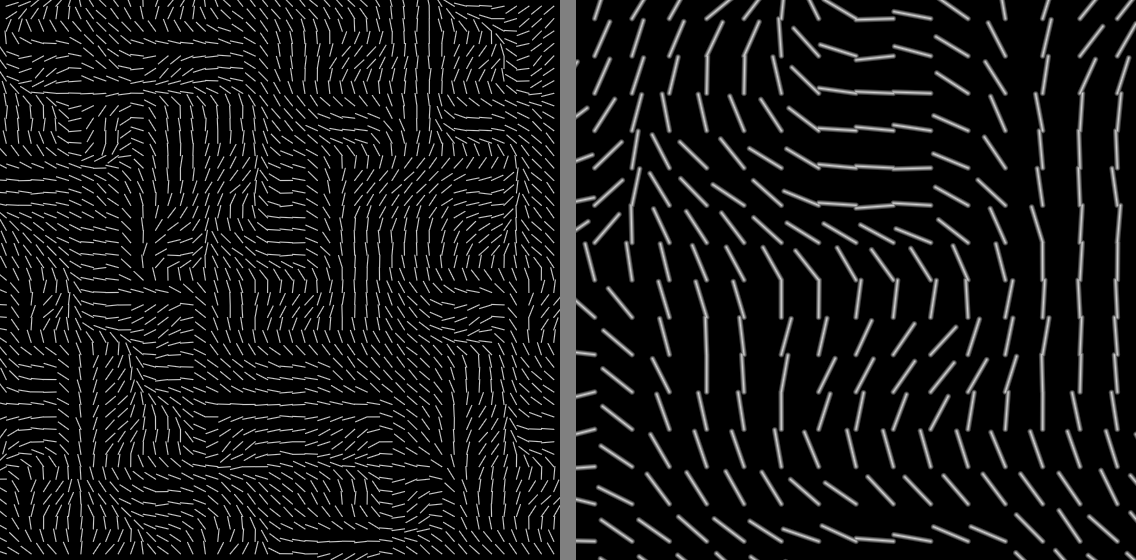
Left: the whole. Right: its middle third, enlarged.
Write a three.js fragment shader that draws this pattern.

```glsl
// Flow field of thin pale strokes on black: one stroke per grid point.
// Headings come from value noise whose vertices are snapped to eighth turns,
// so runs of parallel strokes form blocks, bands and sharp bends.

#define CELLS 45.0           // strokes across the canvas
#define STROKE_LENGTH 1.0    // in grid cells
#define HALF_WIDTH 0.044     // in grid cells
#define EDGE_SOFTNESS 0.088  // in grid cells
#define BLOCK_SIZE 5.0       // grid cells between noise vertices
#define HEADING_LEVELS 7.0   // number of snapped headings
#define HEADING_STEP 0.7854  // one eighth of a turn
#define WOBBLE 0.32          // random heading spread, radians
#define STROKE_COLOR vec3(0.82)

varying vec2 vUv;

float hash(vec2 p) {
  vec3 q = fract(vec3(p.xyx) * vec3(0.1031, 0.1030, 0.0973));
  q += dot(q, q.yzx + 33.33);
  return fract((q.x + q.y) * q.z);
}

// Heading at a noise vertex; averaging two hashes favours the middle levels
float vertexHeading(vec2 v) {
  float level = 0.5 * (hash(v + 17.0) + hash(v + 71.0));
  return floor(level * HEADING_LEVELS) * HEADING_STEP;
}

// Smoothly blended heading plus a slight wobble per stroke
float heading(vec2 id) {
  vec2 p = (id + vec2(1.7, 0.8)) / BLOCK_SIZE;
  vec2 v = floor(p);
  vec2 t = smoothstep(0.0, 1.0, p - v);
  float low = mix(vertexHeading(v), vertexHeading(v + vec2(1.0, 0.0)), t.x);
  float high = mix(vertexHeading(v + vec2(0.0, 1.0)),
                   vertexHeading(v + vec2(1.0, 1.0)), t.x);
  return mix(low, high, t.y) + WOBBLE * (hash(id + 131.0) - 0.5);
}

float segmentDistance(vec2 p, vec2 along) {
  float t = clamp(dot(p, along) / dot(along, along), 0.0, 1.0);
  return length(p - along * t);
}

void main() {
  vec2 p = vUv * CELLS;
  vec2 cell = floor(p);
  float coverage = 0.0;

  // Strokes start at cell centres and may reach into neighbouring cells
  for (int j = -1; j <= 1; j++) {
    for (int i = -1; i <= 1; i++) {
      vec2 id = cell + vec2(float(i), float(j));
      vec2 inside = step(vec2(0.0), id) * step(id, vec2(CELLS - 1.0));
      float angle = heading(id);
      vec2 along = STROKE_LENGTH * vec2(cos(angle), sin(angle));
      float d = segmentDistance(p - id - 0.5, along);
      float stroke = clamp(0.5 + (HALF_WIDTH - d) / EDGE_SOFTNESS, 0.0, 1.0);
      coverage = max(coverage, stroke * inside.x * inside.y);
    }
  }

  gl_FragColor = vec4(STROKE_COLOR * coverage, 1.0);
}
```
